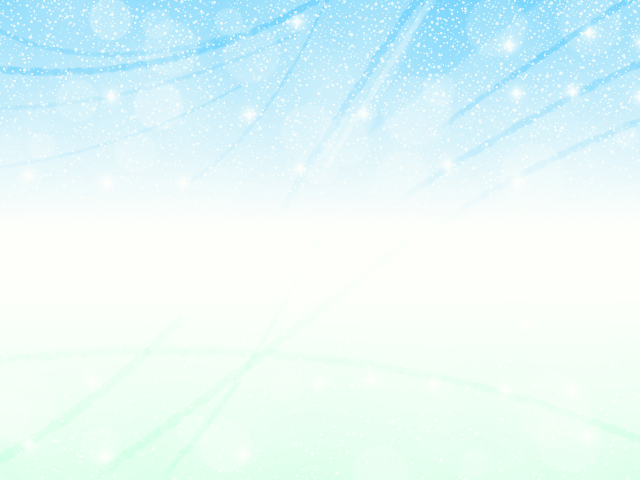
Write a Shadertoy shader that draws this background.

```glsl
// A pale winter sky fading through warm white into mint ground.
// Tapered curved brush strokes, soft discs and hashed snow are layered as
// pigment depth and white light over a vertical gradient.

#define SKY vec3(0.49, 0.84, 0.985)
#define MINT vec3(0.78, 1.0, 0.88)
#define PAPER vec3(0.995, 1.0, 0.985)
#define HORIZON 0.52
#define SKY_DEPTH 0.84
#define GROUND_DEPTH 0.52
#define STROKE_DEPTH 0.85
#define DISC_COUNT 26
#define DISC_LIGHT 0.20
#define SNOW_LIGHT 0.80

float hash(vec2 p) {
    vec3 q = fract(p.xyx * vec3(0.1031, 0.1030, 0.0973));
    q += dot(q, q.yzx + 33.33);
    return fract((q.x + q.y) * q.z);
}

float noise(vec2 p) {
    vec2 i = floor(p), f = fract(p);
    f = f * f * (3.0 - 2.0 * f);
    vec2 e = vec2(1.0, 0.0);
    return mix(mix(hash(i), hash(i + e), f.x),
               mix(hash(i + e.yx), hash(i + e.xx), f.x), f.y);
}

// Brush stroke along a quadratic curve whose x grows from a to c.
float stroke(vec2 p, vec2 a, vec2 b, vec2 c, float width) {
    vec2 k = a - 2.0 * b + c, d = 2.0 * (b - a);
    float x = a.x - p.x;
    float root = sqrt(max(d.x * d.x - 4.0 * k.x * x, 0.0));
    float t = clamp(-2.0 * x / (d.x + root), 0.0, 1.0);
    vec2 offset = p - (a + d * t + k * t * t);
    vec2 tangent = normalize(d + 2.0 * k * t);
    float dist = length(vec2(dot(offset, tangent), offset.x * tangent.y - offset.y * tangent.x));
    float grain = noise(p * 85.0);
    float w = width * (0.65 + 0.7 * grain);
    float soft = 0.002 + 0.5 / iResolution.y;
    float ends = smoothstep(0.0, 0.12, t) + step(a.x, 0.001);
    return smoothstep(w + soft, w - soft, dist) * min(ends, 1.0) * (0.6 + 0.4 * grain);
}

float disc(vec2 p, vec2 centre, float radius) {
    return smoothstep(radius * 1.06, radius * 0.9, length(p - centre));
}

// One jittered flake per cell, kept with the given probability.
float snow(vec2 p, float cells, float radius, float chance) {
    vec2 q = mat2(0.87, 0.49, -0.49, 0.87) * p * cells;
    vec2 id = floor(q);
    float r = radius * (0.55 + 0.45 * hash(id + 7.0));
    vec2 jitter = vec2(hash(id + 19.0), hash(id + 41.0)) - 0.5;
    float d = length(fract(q) - 0.5 - jitter * (1.0 - 2.0 * r));
    return smoothstep(r, r * 0.3, d) * step(hash(id), chance);
}

// Sparse glowing flakes with faint crossed rays.
float sparkle(vec2 p, float cells) {
    vec2 q = p * cells, id = floor(q);
    vec2 v = fract(q) - 0.5 - 0.4 * (vec2(hash(id + 3.0), hash(id + 5.0)) - 0.5);
    float rays = exp(-abs(v.x * v.y) * 900.0) * exp(-dot(v, v) * 90.0);
    float glow = exp(-dot(v, v) * 70.0) * 0.6 + 0.5 * rays;
    return glow * step(hash(id + 11.0), 0.55);
}

float skyStrokes(vec2 p) {
    float ink = 0.0;
    // Arcs sweeping in from the left
    ink += 0.65 * stroke(p, vec2(0.0, 0.855), vec2(0.35, 0.82), vec2(0.66, 1.0), 0.007);
    ink += 0.35 * stroke(p, vec2(0.0, 0.935), vec2(0.20, 0.84), vec2(0.50, 0.93), 0.005);
    ink += 0.35 * stroke(p, vec2(0.0, 0.775), vec2(0.30, 0.78), vec2(0.62, 0.93), 0.004);
    ink += 0.45 * stroke(p, vec2(0.0, 0.652), vec2(0.27, 0.69), vec2(0.50, 0.82), 0.003);
    // Steep blades in the centre
    ink += 0.40 * stroke(p, vec2(0.36, 0.60), vec2(0.55, 0.70), vec2(0.68, 1.0), 0.006);
    ink += 0.45 * stroke(p, vec2(0.57, 0.53), vec2(0.70, 0.76), vec2(0.87, 1.0), 0.014);
    ink -= 0.30 * stroke(p, vec2(0.66, 0.62), vec2(0.80, 0.85), vec2(0.90, 1.0), 0.011);
    // Long strokes rising to the right
    ink += 0.60 * stroke(p, vec2(0.90, 0.72), vec2(1.10, 0.87), vec2(1.31, 1.0), 0.007);
    ink += 0.65 * stroke(p, vec2(0.80, 0.56), vec2(1.07, 0.75), vec2(1.34, 0.87), 0.008);
    ink += 0.60 * stroke(p, vec2(0.86, 0.49), vec2(1.05, 0.64), vec2(1.34, 0.75), 0.007);
    return ink;
}

float groundStrokes(vec2 p) {
    float ink = stroke(p, vec2(0.0, 0.045), vec2(0.20, 0.15), vec2(0.37, 0.33), 0.012);
    ink += stroke(p, vec2(0.19, 0.0), vec2(0.45, 0.18), vec2(0.85, 0.50), 0.011);
    ink += stroke(p, vec2(0.33, 0.0), vec2(0.50, 0.17), vec2(0.66, 0.50), 0.010);
    return ink + stroke(p, vec2(0.0, 0.25), vec2(0.75, 0.33), vec2(1.34, 0.08), 0.008);
}

void mainImage(out vec4 fragColor, in vec2 fragCoord) {
    vec2 p = fragCoord / iResolution.y;
    float high = clamp((p.y - HORIZON) / (1.0 - HORIZON), 0.0, 1.0);
    float low = clamp(1.0 - p.y / 0.42, 0.0, 1.0);

    // Pigment: gradient, mottling, a deeper wedge of sky, strokes
    float mist = 0.6 * noise(p * 6.0) + 0.4 * noise(p * 13.0);
    float sky = SKY_DEPTH * pow(high, 1.15) * (1.12 - 0.4 * mist);
    vec2 w = p - vec2(0.74, 0.69);
    float wedge = smoothstep(0.0, 0.02, w.x - 0.48 * w.y) * smoothstep(0.0, 0.02, 1.29 * w.y - w.x);
    sky += high * (0.22 * wedge + STROKE_DEPTH * skyStrokes(p));
    float ground = GROUND_DEPTH * pow(low, 1.2) * (1.15 - 0.3 * mist);
    ground += groundStrokes(p) * (0.06 + 0.30 * low);

    // Light: scattered discs, then snow thinning toward the horizon
    float clear = 1.0;
    for (int i = 0; i < DISC_COUNT; i++) {
        float n = float(i), h = hash(vec2(n, 4.0));
        float y = i % 3 == 0 ? 0.2 * h : 0.6 + 0.4 * h;
        vec2 centre = vec2(1.34 * fract(n * 0.618 + 0.03), y);
        clear *= 1.0 - DISC_LIGHT * disc(p, centre, 0.025 + 0.06 * hash(vec2(n, 9.0)));
    }
    clear *= 1.0 - 0.3 * disc(p, vec2(0.33, 0.78), 0.052);
    clear *= 1.0 - 0.3 * disc(p, vec2(0.23, 0.96), 0.045);
    clear *= 1.0 - 0.3 * disc(p, vec2(0.47, 0.07), 0.055);
    float density = 0.15 + 0.3 * high + 0.12 * p.x * high;
    float flakes = max(snow(p, 75.0, 0.32, density), snow(p + 3.7, 42.0, 0.23, density));
    flakes = max(flakes, 0.7 * snow(p + 8.1, 120.0, 0.38, density));
    clear *= (1.0 - SNOW_LIGHT * flakes) * (1.0 - min(sparkle(p, 7.0), 0.9));

    vec3 color = mix(PAPER, SKY, clamp(sky * clear, 0.0, 1.0));
    color = mix(color, MINT, clamp(ground * clear, 0.0, 1.0));
    fragColor = vec4(color, 1.0);
}
```
